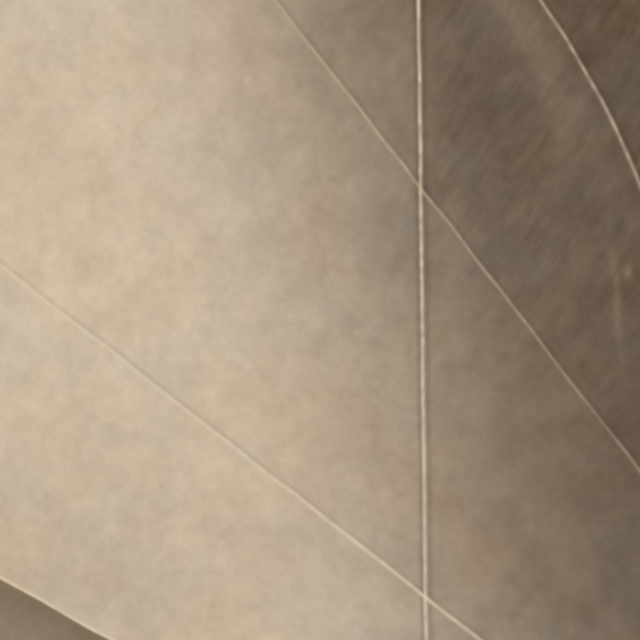
This texture is drawn by a WebGL 1 fragment shader. Its source:

```glsl
precision highp float;
// A warm beige plaster surface falling into shadow toward the right,
// crossed by thin pale creases. Smooth tone ramps give the light, layered
// value noise the mottled grain, and line distances the creases.
uniform vec2 u_resolution;

float hash(vec2 p) {
  p = fract(p * vec2(0.1031, 0.1137));
  p += dot(p, p.yx + 33.33);
  return fract((p.x + p.y) * p.x * 17.0);
}

float noise(vec2 p) {
  vec2 cell = floor(p), f = fract(p);
  f = f * f * (3.0 - 2.0 * f);
  return mix(mix(hash(cell), hash(cell + vec2(1.0, 0.0)), f.x),
             mix(hash(cell + vec2(0.0, 1.0)), hash(cell + 1.0), f.x), f.y);
}

// Layered noise centred on zero
float fbm(vec2 p) {
  float sum = 0.0, amp = 0.5;
  for (int i = 0; i < 5; i++) {
    sum += amp * (noise(p) - 0.5);
    p = mat2(1.6, 1.2, -1.2, 1.6) * p + 7.3;
    amp *= 0.58;
  }
  return sum;
}

// Signed distance to the line y = height + slope * x
float lineDist(vec2 p, float height, float slope) {
  return (p.y - height - slope * p.x) / sqrt(1.0 + slope * slope);
}

float ridge(float d, float width) {
  return exp(-d * d / (width * width));
}

float blob(vec2 p, vec2 centre, vec2 size) {
  vec2 q = (p - centre) / size;
  return exp(-dot(q, q));
}

void main() {
  vec2 uv = gl_FragCoord.xy / u_resolution;
  float wobble = 0.003 * (noise(uv * 17.0) - 0.5);

  // Distances to the five creases
  float upright = uv.x - 0.6655 + 0.0118 * uv.y + wobble * 0.5;
  float diagonal = lineDist(uv, 1.555, -1.291) + wobble;
  float lower = lineDist(uv, 0.586, -0.78) + wobble;
  float corner = lineDist(uv, 0.098, -0.557) + wobble;
  float drop = 1.0 - uv.y;
  float curved = (uv.x - 0.844 - 0.673 * drop + 0.448 * drop * drop) * 0.88 + wobble;

  // Broad light: bright left, dark right, leaning with height
  float across = uv.x + 0.25 * (uv.y - 0.5) + 0.05 * fbm(uv * 5.0);
  float tone = 1.0 - smoothstep(0.27, 1.03, across);
  tone += 0.05 * blob(uv, vec2(0.05, 0.62), vec2(0.25, 0.35));
  tone -= 0.10 * blob(uv, vec2(0.0, 0.08), vec2(0.4, 0.2));
  tone -= 0.12 * blob(uv, vec2(0.73, 0.83), vec2(0.07, 0.15));
  tone -= 0.05 * blob(uv, vec2(0.5, 0.95), vec2(0.12, 0.18));

  // Small steps of tone where the surface folds
  tone -= 0.06 * smoothstep(-0.002, 0.006, upright) * exp(-max(upright, 0.0) * 9.0);
  tone -= 0.05 * smoothstep(-0.002, 0.004, diagonal) * exp(-max(diagonal, 0.0) * 10.0);
  tone -= 0.04 * smoothstep(-0.002, 0.004, curved);

  // Pale band beside the curved crease, and a short scuff at the right
  tone += 0.17 * ridge(curved + 0.05, 0.035) * smoothstep(0.62, 0.88, uv.y);
  float scuff = uv.x - 0.966 - 0.10 * (0.5 - uv.y) + 0.01 * fbm(uv * 30.0);
  tone += 0.16 * ridge(scuff, 0.008) * ridge(uv.y - 0.52, 0.085);
  tone += 0.25 * blob(uv, vec2(0.982, 0.573), vec2(0.007, 0.011));

  // Mottled grain, with slanted fibres in the shadowed part
  float shade = smoothstep(0.5, 0.85, across);
  vec2 fibre = mat2(0.85, 0.53, -0.53, 0.85) * uv;
  tone += 0.20 * fbm(uv * 24.0) + 0.13 * fbm(uv * 75.0) * (1.0 - 0.4 * shade);
  tone += 0.17 * shade * fbm(fibre * vec2(90.0, 18.0)) * smoothstep(0.2, 0.7, uv.y);

  vec3 color = mix(vec3(0.405, 0.345, 0.285), vec3(0.785, 0.715, 0.62), tone);
  color += vec3(0.012, 0.0, -0.012) * fbm(uv * 8.0 + 4.0) * 2.0;

  // Olive shadow below the corner crease
  vec3 olive = vec3(0.49, 0.435, 0.35) + 0.05 * fbm(uv * 40.0);
  olive += 0.06 * smoothstep(0.0, -0.08, corner);
  color = mix(color, olive, smoothstep(0.002, -0.004, corner));

  // Soft dark edges, then the pale crests
  float edge = 0.30 * ridge(upright + 0.005, 0.004) + 0.25 * ridge(upright - 0.007, 0.005)
             + 0.15 * ridge(diagonal - 0.005, 0.004) + 0.15 * ridge(lower - 0.005, 0.004)
             + 0.20 * ridge(curved - 0.006, 0.004);
  color *= 1.0 - 0.4 * edge;

  float wear = 0.8 + 0.5 * (noise(uv * 90.0) - 0.5);
  float fade = mix(0.35, 0.6, smoothstep(0.3, 0.8, uv.y));
  color = mix(color, vec3(0.80, 0.73, 0.64), ridge(upright, 0.0034) * wear);
  color = mix(color, vec3(0.72, 0.64, 0.54), ridge(diagonal, 0.003) * wear * fade * 1.3);
  color = mix(color, vec3(0.84, 0.77, 0.67), ridge(lower, 0.0035) * wear * 0.85);
  color = mix(color, vec3(0.70, 0.63, 0.54), ridge(curved, 0.0034) * wear * 0.95);
  color = mix(color, vec3(0.85, 0.78, 0.67), ridge(corner, 0.003) * wear);

  gl_FragColor = vec4(clamp(color, 0.0, 1.0), 1.0);
}
```
